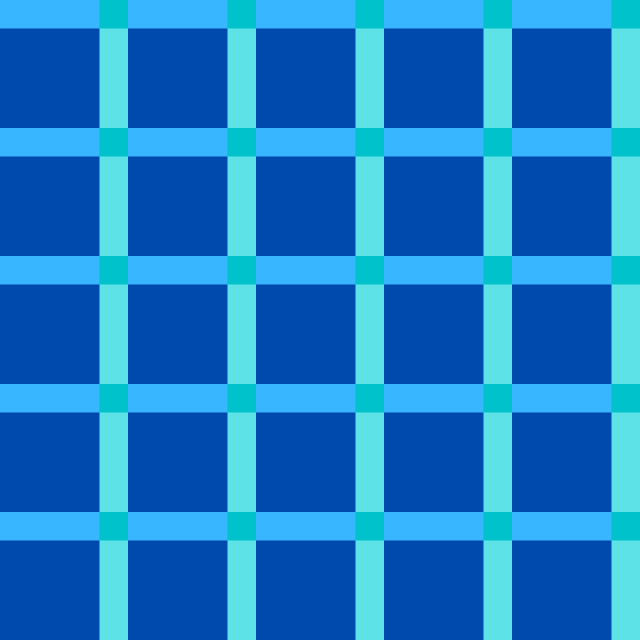
Give the GLSL for this pattern, as a Shadertoy shader.

```glsl
// Woven check: five pale aqua columns and five sky blue rows on deep blue,
// with a solid teal square at every crossing.
// Each band is a wrapped 1D distance, antialiased over one pixel, so it tiles.

const float REPEATS = 5.0;
const float BAND_WIDTH = 0.2225; // share of one cell

const vec3 GROUND = vec3(0.0, 0.290, 0.678);
const vec3 COLUMN = vec3(0.365, 0.886, 0.906);
const vec3 ROW = vec3(0.220, 0.714, 1.0);
const vec3 CROSSING = vec3(0.0, 0.761, 0.796);

// Signed distance to a band repeating once per unit, negative inside
float bandDistance(float position, float center, float width) {
    return abs(fract(position - center + 0.5) - 0.5) - 0.5 * width;
}

// Coverage of a shape by its signed distance, for a given pixel size
float coverage(float dist, float pixel) {
    return clamp(0.5 - dist / pixel, 0.0, 1.0);
}

// Blend of the four weave colours
vec3 weave(float column, float row) {
    return mix(mix(GROUND, COLUMN, column), mix(ROW, CROSSING, column), row);
}

void mainImage(out vec4 fragColor, in vec2 fragCoord) {
    vec2 cell = REPEATS * fragCoord / iResolution.xy;
    vec2 pixel = REPEATS / iResolution.xy;

    // Bands sit against the right and top sides of each cell
    float center = 1.0 - 0.5 * BAND_WIDTH;
    float column = coverage(bandDistance(cell.x, center, BAND_WIDTH), pixel.x);
    float row = coverage(bandDistance(cell.y, center, BAND_WIDTH), pixel.y);

    fragColor = vec4(weave(column, row), 1.0);
}
```
